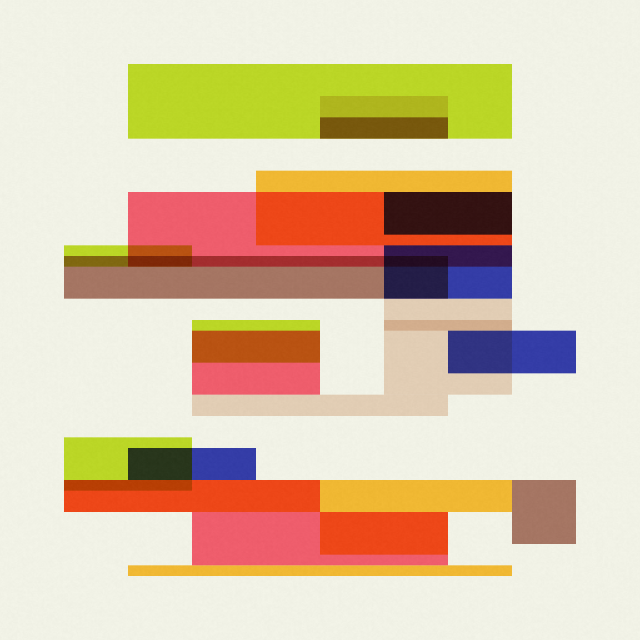
This background is drawn by a Shadertoy shader. Its source:

```glsl
const vec3 PAPER  = vec3(0.945, 0.949, 0.902);
// Inks filter the paper, so overlaps multiply
const vec3 LIME   = vec3(0.775, 0.885, 0.165);
const vec3 PINK   = vec3(0.990, 0.385, 0.470);
const vec3 YELLOW = vec3(0.995, 0.760, 0.220);
const vec3 BLUE   = vec3(0.215, 0.250, 0.725);
const vec3 BROWN  = vec3(0.685, 0.485, 0.430);
const vec3 BEIGE  = vec3(0.935, 0.847, 0.783);

const vec2 GRID = vec2(10.0, 60.0);   // columns, rows
const float GRAIN_CELLS = 512.0;
const float GRAIN_AMOUNT = 0.022;

float hash(vec2 p) {
    return fract(sin(dot(p, vec2(127.1, 311.7))) * 43758.5453);
}

float valueNoise(vec2 p) {
    vec2 i = floor(p), f = fract(p);
    f = f * f * (3.0 - 2.0 * f);
    return mix(mix(hash(i), hash(i + vec2(1, 0)), f.x),
               mix(hash(i + vec2(0, 1)), hash(i + vec2(1, 1)), f.x), f.y);
}

// Ink filter of one block: column, row, width, height in grid cells
vec3 block(vec2 cell, vec2 pixel, vec4 rect, vec3 ink) {
    vec2 halfSize = 0.5 * rect.zw;
    vec2 inside = halfSize - abs(cell - rect.xy - halfSize);
    vec2 coverage = clamp(inside / pixel + 0.5, 0.0, 1.0);
    return mix(vec3(1.0), ink, coverage.x * coverage.y);
}

vec3 printedBlocks(vec2 cell, vec2 px) {
    vec3 c = PAPER;

    // Top band
    c *= block(cell, px, vec4(2, 6, 6, 7), LIME);
    c *= block(cell, px, vec4(5, 9, 2, 4), BEIGE);
    c *= block(cell, px, vec4(5, 11, 2, 2), BROWN);

    // Upper cluster
    c *= block(cell, px, vec4(4, 16, 4, 7), YELLOW);
    c *= block(cell, px, vec4(2, 18, 6, 7), PINK);
    c *= block(cell, px, vec4(6, 18, 2, 4), BLUE);
    c *= block(cell, px, vec4(1, 23, 2, 2), LIME);
    c *= block(cell, px, vec4(1, 24, 6, 4), BROWN);
    c *= block(cell, px, vec4(6, 23, 2, 5), BLUE);

    // Middle cluster
    c *= block(cell, px, vec4(6, 28, 2, 3), BEIGE);
    c *= block(cell, px, vec4(6, 30, 2, 7), BEIGE);
    c *= block(cell, px, vec4(7, 31, 2, 4), BLUE);
    c *= block(cell, px, vec4(3, 30, 2, 4), LIME);
    c *= block(cell, px, vec4(3, 31, 2, 6), PINK);
    c *= block(cell, px, vec4(3, 37, 4, 2), BEIGE);

    // Lower cluster
    c *= block(cell, px, vec4(1, 41, 2, 5), LIME);
    c *= block(cell, px, vec4(2, 42, 2, 3), BLUE);
    c *= block(cell, px, vec4(1, 45, 7, 3), YELLOW);
    c *= block(cell, px, vec4(1, 45, 4, 3), PINK);
    c *= block(cell, px, vec4(8, 45, 1, 6), BROWN);
    c *= block(cell, px, vec4(3, 48, 4, 5), PINK);
    c *= block(cell, px, vec4(5, 48, 2, 4), YELLOW);
    c *= block(cell, px, vec4(2, 53, 6, 1), YELLOW);
    return c;
}

void mainImage(out vec4 fragColor, in vec2 fragCoord) {
    // Square sheet centred on the canvas, rows counted from the top
    float side = min(iResolution.x, iResolution.y);
    vec2 sheet = (fragCoord - 0.5 * iResolution.xy) / side + 0.5;
    vec2 cell = vec2(sheet.x, 1.0 - sheet.y) * GRID;
    vec3 color = printedBlocks(cell, GRID / side);

    // Paper grain
    float grain = 0.6 * valueNoise(sheet * GRAIN_CELLS)
                + 0.4 * valueNoise(sheet * GRAIN_CELLS * 0.47 + 19.0);
    color += (grain - 0.5) * GRAIN_AMOUNT;

    fragColor = vec4(clamp(color, 0.0, 1.0), 1.0);
}
```
